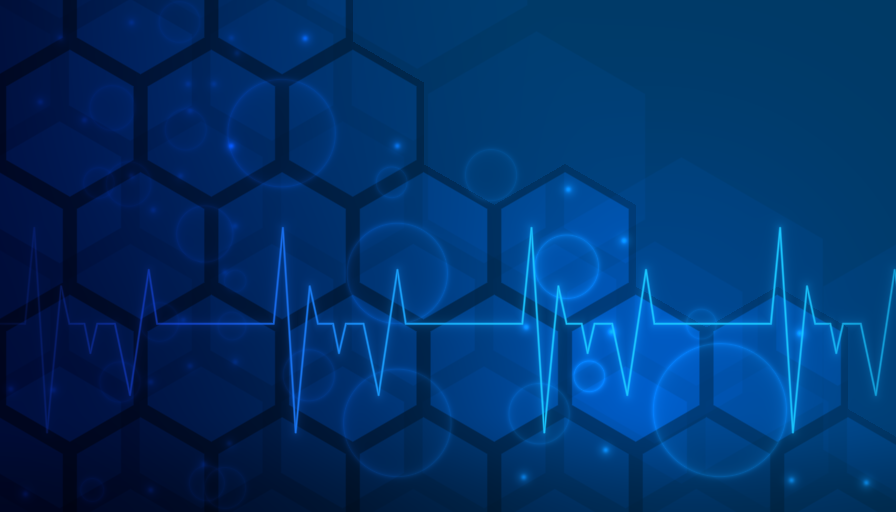
Give the GLSL for this background, as a WebGL 2 fragment shader.

```glsl
#version 300 es
precision highp float;
// Blue medical backdrop: hexagon lattice, glowing bubbles, sparks and a pulse trace.
uniform vec2 u_resolution;
out vec4 fragColor;

#define PITCH 0.2763
#define CELL_HALF_WIDTH 0.1244
#define LATTICE_ORIGIN vec2(1.518, 0.2808)
#define PULSE_ORIGIN vec2(0.5525, 0.3676)
#define PULSE_PERIOD 0.4856
#define LINE_HALF_WIDTH 0.0018
#define NAVY vec3(0.0, 0.025, 0.16)
#define TEAL vec3(0.0, 0.225, 0.395)
#define AZURE vec3(0.0, 0.03, 0.11)
#define SCATTER_COUNT 36

// Large translucent hexagons: centre, half width
const vec3 PANELS[5] = vec3[](
  vec3(1.048, 0.694, 0.212), vec3(1.331, 0.374, 0.276), vec3(0.815, 1.114, 0.215),
  vec3(1.279, 0.331, 0.171), vec3(1.884, 0.281, 0.276));

// Bubbles: centre, radius, brightness
const vec4 BUBBLES[12] = vec4[](
  vec4(0.550, 0.740, 0.105, 0.45), vec4(0.776, 0.466, 0.098, 0.60),
  vec4(0.776, 0.174, 0.105, 0.50), vec4(1.406, 0.199, 0.130, 0.70),
  vec4(0.959, 0.658, 0.050, 0.35), vec4(1.107, 0.479, 0.062, 0.80),
  vec4(1.053, 0.192, 0.059, 0.45), vec4(0.603, 0.267, 0.050, 0.35),
  vec4(1.151, 0.265, 0.030, 0.90), vec4(0.765, 0.644, 0.030, 0.40),
  vec4(1.370, 0.367, 0.029, 0.40), vec4(0.400, 0.543, 0.055, 0.30));

const vec2 SPARKS[12] = vec2[](
  vec2(1.110, 0.630), vec2(1.219, 0.530), vec2(1.194, 0.352), vec2(1.023, 0.068),
  vec2(1.546, 0.062), vec2(1.692, 0.057), vec2(1.562, 0.349), vec2(0.596, 0.925),
  vec2(0.452, 0.715), vec2(0.776, 0.715), vec2(1.183, 0.121), vec2(1.028, 0.361));

// One heartbeat, relative to its tall spike
const vec2 BEAT[14] = vec2[](
  vec2(-0.13, 0.0), vec2(-0.018, 0.0), vec2(0.0, 0.187), vec2(0.025, -0.212),
  vec2(0.0525, 0.073), vec2(0.0685, 0.0), vec2(0.098, 0.0), vec2(0.1096, -0.057),
  vec2(0.123, 0.0), vec2(0.1575, 0.0), vec2(0.187, -0.139), vec2(0.2237, 0.105),
  vec2(0.24, 0.0), vec2(0.42, 0.0));

float hash(vec2 v) {
  return fract(sin(dot(v, vec2(127.1, 311.7))) * 43758.5453);
}

float hexDistance(vec2 p, float halfWidth) {
  p = abs(p);
  return max(p.x, dot(p, vec2(0.5, 0.866025))) - halfWidth;
}

float segmentDistance(vec2 p, vec2 a, vec2 b) {
  vec2 ab = b - a;
  return length(p - a - ab * clamp(dot(p - a, ab) / dot(ab, ab), 0.0, 1.0));
}

// Offset from the nearest lattice centre
vec2 cellOffset(vec2 p) {
  vec2 s = PITCH * vec2(1.0, 1.7320508);
  vec2 a = mod(p, s) - 0.5 * s;
  vec2 b = mod(p - 0.5 * s, s) - 0.5 * s;
  return dot(a, a) < dot(b, b) ? a : b;
}

float cellHash(vec2 centre) {
  return hash(floor(centre / PITCH * vec2(2.0, 1.1547) + 0.5));
}

float bubble(vec2 p, vec2 centre, float radius) {
  float d = length(p - centre) - radius;
  float inner = d < 0.0 ? 0.35 * exp(d / 0.018) : 0.35 * exp(-d / 0.005);
  return 0.45 * exp(-abs(d) / 0.004) + inner;
}

float spark(vec2 p, vec2 centre) {
  float d2 = dot(p - centre, p - centre);
  return 0.6 * exp(-d2 / 0.00003) + 0.35 * exp(-d2 / 0.0002);
}

float pulseDistance(vec2 p) {
  vec2 q = p - PULSE_ORIGIN;
  q.x = mod(q.x + 0.1, PULSE_PERIOD) - 0.1;
  float d = 1.0;
  for (int i = 0; i < 13; i++) d = min(d, segmentDistance(q, BEAT[i], BEAT[i + 1]));
  return d;
}

void main() {
  vec2 p = gl_FragCoord.xy / u_resolution.y;
  float aa = 1.0 / u_resolution.y;

  // Base gradient with two soft lights
  vec2 toLight = p - vec2(1.30, 0.32);
  vec2 toHaze = p - vec2(0.42, 0.75);
  float light = exp(-5.0 * dot(toLight, toLight));
  vec3 color = mix(NAVY, TEAL, smoothstep(-0.1, 1.25, p.x + 0.3 * (p.y - 0.5)));
  color += AZURE * light + vec3(0.0, 0.025, 0.08) * exp(-6.0 * dot(toHaze, toHaze));

  for (int i = 0; i < 5; i++) {
    float d = hexDistance(p - PANELS[i].xy, PANELS[i].z);
    color += vec3(0.0, 0.013, 0.035) * smoothstep(aa, -aa, d);
  }

  // Main lattice, thinning out toward the upper right
  vec2 offset = cellOffset(p - LATTICE_ORIGIN);
  vec2 centre = p - offset;
  float present = step(centre.x + 1.2 * centre.y, 1.866);
  float fill = smoothstep(aa, -aa, hexDistance(offset, CELL_HALF_WIDTH));
  float strength = (0.25 + light) * (0.65 + 0.5 * cellHash(centre - LATTICE_ORIGIN));
  strength *= mix(0.2, 1.0, step(0.1, centre.y));
  float gapDepth = mix(0.34, 0.16, smoothstep(0.3, 1.4, p.x));
  color *= 1.0 - gapDepth * present * (1.0 - fill);
  color += vec3(0.0, 0.05, 0.13) * strength * fill * present;

  // Shifted overlay lattice
  vec2 shifted = p - LATTICE_ORIGIN + vec2(0.02, 0.135);
  vec2 overlay = cellOffset(shifted);
  float tint = smoothstep(aa, -aa, hexDistance(overlay, 0.12));
  tint *= (0.3 + 0.7 * cellHash(shifted - overlay)) * (0.5 + 0.5 * light);
  color += vec3(0.0, 0.04, 0.10) * tint * present * (0.3 + 0.7 * fill);
  color *= mix(0.7, 1.0, smoothstep(-0.02, 0.2, p.y));

  // Bubbles and sparks, then fine scatter on the left
  float glow = 0.0;
  for (int i = 0; i < 12; i++) {
    glow += 0.5 * BUBBLES[i].w * bubble(p, BUBBLES[i].xy, BUBBLES[i].z);
    glow += 0.65 * spark(p, SPARKS[i]);
  }
  for (int i = 0; i < SCATTER_COUNT; i++) {
    float k = float(i);
    vec2 at = vec2(0.48 * hash(vec2(k, 1.3)), hash(vec2(k, 7.9)));
    glow += i % 3 == 0 ? 0.10 * bubble(p, at, mix(0.02, 0.045, hash(vec2(k, 4.1))))
                       : 0.2 * spark(p, at);
  }
  color += mix(vec3(0.02, 0.22, 0.85), vec3(0.05, 0.48, 0.75), smoothstep(0.2, 1.2, p.x)) * glow;

  // Pulse trace, brightest right of centre
  float d = pulseDistance(p);
  float power = smoothstep(-0.15, 0.7, p.x) * (1.0 - 0.35 * smoothstep(1.5, 1.75, p.x));
  vec3 trace = mix(vec3(0.1, 0.28, 0.95), vec3(0.1, 0.78, 1.0), smoothstep(0.2, 1.1, p.x));
  color += trace * power * 0.16 * exp(-d / 0.008);
  color = mix(color, trace, power * smoothstep(LINE_HALF_WIDTH + aa, LINE_HALF_WIDTH - aa, d));
  fragColor = vec4(clamp(color, 0.0, 1.0), 1.0);
}
```
